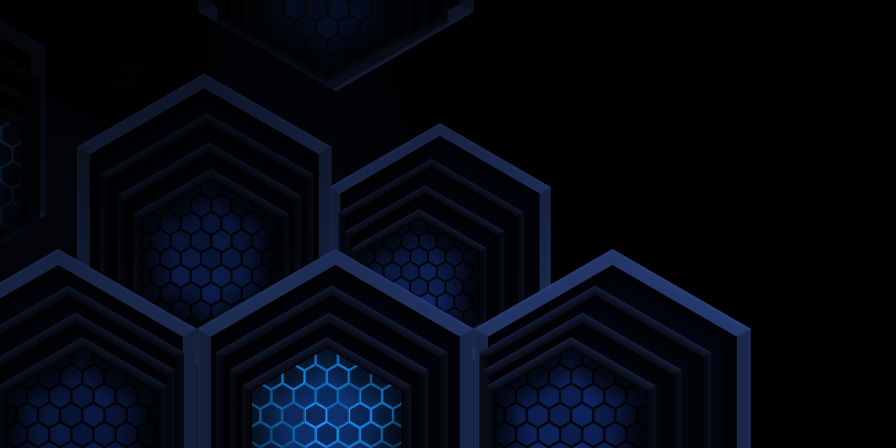
A WebGL 1 fragment shader for this background:

```glsl
precision highp float;
// Dark blue nested hexagonal frames with honeycomb floors, fading to black.
uniform vec2 u_resolution;

const vec3 RIM_COLOR    = vec3(0.130, 0.200, 0.380);
const vec3 RECESS_COLOR = vec3(0.006, 0.014, 0.045);
const vec3 FLOOR_COLOR  = vec3(0.050, 0.125, 0.330);
const vec3 GLOW_COLOR   = vec3(0.080, 0.550, 0.950);
const vec3 WALL_COLOR   = vec3(0.008, 0.015, 0.038);
const vec2 VANISH       = vec2(0.586, -0.80);  // point the frames recede to
const vec2 SINK         = vec2(0.118, 0.065);  // how far the floor recedes
const float FLOOR_SIZE  = 0.54;                // floor width over frame width
const float COMB_PITCH  = 0.16;                // comb cell width over half frame
const float RIM_OUTER   = 0.10;
const float RIM_INNER   = 0.06;
const vec2 ROW_START    = vec2(0.130, 0.088);
const float ROW_STEP    = 0.6185;
const float ROW_SIZE    = 0.3086;

float hash(vec2 p) {
  return fract(sin(dot(p, vec2(127.1, 311.7))) * 43758.5453);
}

// Radius of the pointy-topped hexagon that passes through p.
float hexRadius(vec2 p) {
  p = abs(p);
  return max(p.x, dot(p, vec2(0.5, 0.8660)));
}

float cover(float d) {
  return clamp(0.5 - d * u_resolution.y, 0.0, 1.0);
}

// Honeycomb: x is the distance to the nearest cell edge, yz the cell id.
vec3 honeycomb(vec2 p) {
  vec2 r = vec2(1.0, 1.7320);
  vec2 h = 0.5 * r;
  vec2 a = mod(p, r) - h;
  vec2 b = mod(p - h, r) - h;
  vec2 g = dot(a, a) < dot(b, b) ? a : b;
  return vec3(0.5 - hexRadius(g), floor((p - g) / h + 0.5));
}

// Light grows towards the lower right.
float sceneLight(vec2 p) {
  return clamp(0.99 + 0.3 * p.x - 0.85 * max(p.y, 0.36), 0.1, 1.1);
}

vec3 floorColor(vec2 q, float size, float light, float glow) {
  float inset = FLOOR_SIZE * size - hexRadius(q);
  float pitch = COMB_PITCH * size;
  vec3 comb = honeycomb(q / pitch);
  float blur = 1.0 / (pitch * u_resolution.y);
  float line = 1.0 - smoothstep(0.045 - 0.5 * blur, 0.045 + blur, comb.x);
  float shadow = mix(0.25, 1.0, smoothstep(0.0, 0.09, inset));
  shadow *= 1.0 - 0.4 * smoothstep(0.0, 0.17, q.x);
  float tint = 0.85 + 0.3 * hash(comb.yz);
  vec3 tile = FLOOR_COLOR * light * shadow * tint;

  // Glowing seams, strongest around the upper middle of the floor.
  vec2 away = q - vec2(0.0, 0.06);
  float halo = glow * exp(-22.0 * dot(away, away));
  tile += GLOW_COLOR * 0.13 * halo * tint;
  vec3 seam = mix(tile * 0.15, GLOW_COLOR * (0.65 + 0.5 * hash(comb.yz + 7.0)), halo);
  return mix(tile, seam, line);
}

// Paints one stepped frame and its floor over col.
void drawFrame(inout vec3 col, vec2 p, vec2 center, float size, float shade, float glow) {
  float light = sceneLight(p) * shade;
  vec2 sink = (VANISH - center) * SINK;

  for (int i = 0; i < 4; i++) {
    float depth = pow(float(i) / 3.0, 0.8);
    vec2 q = p - center - sink * depth;
    float d = hexRadius(q) - size * mix(1.0, 0.61, depth);
    float rim = size * (i == 0 ? RIM_OUTER : RIM_INNER);

    // Sloped faces catch more light than upright ones.
    vec2 a = abs(q);
    float upright = smoothstep(-0.004, 0.004, 0.5 * a.x - 0.8660 * a.y);
    float tone = i == 0 ? mix(1.0, 0.72, upright) : mix(0.46, 0.22, upright);
    tone *= 1.0 + 0.3 * exp(-abs(d) / 0.003);
    if (i > 0) tone *= 1.0 - 0.5 * smoothstep(0.0, rim, -d);
    col = mix(col, RIM_COLOR * light * tone, cover(d));

    // Shadowed step below the rim, lifting slightly with distance.
    float lift = 0.4 + 0.9 * smoothstep(0.0, 0.05, -d - rim);
    col = mix(col, RECESS_COLOR * light * lift, cover(d + rim));
  }

  vec2 q = p - center - sink;
  vec3 base = floorColor(q, size, light, glow);
  col = mix(col, base, cover(hexRadius(q) - FLOOR_SIZE * size));
}

void main() {
  vec2 p = gl_FragCoord.xy / u_resolution.y;

  // Dim walls on the left, black on the right.
  vec3 col = WALL_COLOR * (1.0 - smoothstep(0.70, 1.07, p.x));
  col *= 1.0 - 0.5 * smoothstep(0.6, 1.0, p.y);

  // Upper frames, back to front.
  drawFrame(col, p, vec2(0.234, 1.000), 0.260, 0.12, 0.0);
  drawFrame(col, p, vec2(-0.224, 0.708), 0.326, 0.55, 0.25);
  drawFrame(col, p, vec2(0.750, 1.151), 0.307, 0.85, 0.05);
  drawFrame(col, p, vec2(0.982, 0.440), 0.247, 1.0, 0.0);
  drawFrame(col, p, vec2(0.456, 0.508), 0.284, 0.95, 0.0);

  // Front row, with the middle floor glowing.
  for (int i = 0; i < 3; i++) {
    vec2 center = ROW_START + vec2(ROW_STEP * float(i), 0.0);
    drawFrame(col, p, center, ROW_SIZE, 1.0, i == 1 ? 1.0 : 0.0);
  }

  gl_FragColor = vec4(col, 1.0);
}
```
